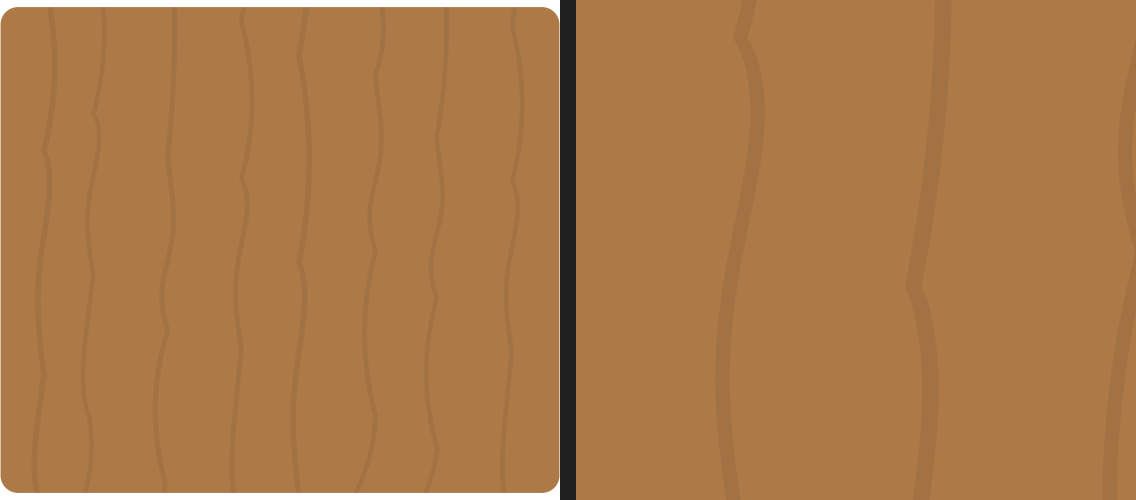
Left: the whole. Right: its middle third, enlarged.
Give the GLSL for this texture, as a Shadertoy shader.

```glsl
// Flat brown wooden panel with rounded corners and eight wavy vertical grain lines.

const vec2  CANVAS       = vec2(768.0, 687.0);  // design units, y counted downwards
const vec2  PANEL_CENTER = vec2(384.0, 343.5);
const vec2  PANEL_HALF   = vec2(383.25, 333.75);
const float PANEL_RADIUS = 24.0;

const vec3 PAPER = vec3(1.0);
const vec3 WOOD  = vec3(0.678, 0.475, 0.278);
const vec3 GRAIN = vec3(0.635, 0.447, 0.263);

const float HEAD_SLOPE = 0.16;    // lean above the first kink
const float SWAY       = 8.0;     // amplitude of the S-shaped stretch
const float TAIL_BEND  = 0.0021;  // curvature below the last kink

const int LINES = 8;
const float BASE_X[LINES] = float[](60.0, 128.0, 230.0, 331.0, 410.0, 515.0, 599.0, 702.0);
const float WIDTH[LINES]  = float[](7.6, 6.2, 7.0, 6.6, 7.6, 6.6, 6.4, 6.4);

// Heights of the four kinks of each line
const vec4 KINKS[LINES] = vec4[](
    vec4(-30, 208, 515, 702), vec4(-70, 157, 378, 572),
    vec4(-130, 212, 454, 660), vec4(30, 247, 478, 720),
    vec4(77, 361, 682, 990), vec4(-24, 102, 345, 571),
    vec4(-120, 187, 410, 617), vec4(35, 251, 484, 717));

// Upper bulge, late sway (0 or 1), drift of the last kink, tail slope
const vec4 STYLE[LINES] = vec4[](
    vec4(15, 0, 0, 0), vec4(15, 0, -6, 0.17),
    vec4(9.5, 1, -4, 0), vec4(14.5, 0, 0, 0),
    vec4(14, 0, 0, 0), vec4(11, 1, 0, -0.03),
    vec4(13.5, 1, 1, -0.14), vec4(14, 0, 0, 0));

// Arch of unit height on 0..1; a larger skew moves its peak later
float arch(float u, float skew) {
    float norm = pow(skew + 1.0, 1.0 + 1.0 / skew) / skew;
    return norm * u * (1.0 - pow(u, skew));
}

// Sideways offset of a grain line from its base at height y
float grainOffset(float y, vec4 kink, vec4 style) {
    bool late = style.y > 0.5;
    if (y < kink.x) return HEAD_SLOPE * (kink.x - y);
    if (y < kink.y) return style.x * arch((y - kink.x) / (kink.y - kink.x), 1.0);
    if (y < kink.z) {
        float u = (y - kink.y) / (kink.z - kink.y);
        return SWAY * sin(6.28319 * pow(u, late ? 1.36 : 0.72));
    }
    if (y < kink.w) {
        float u = (y - kink.z) / (kink.w - kink.z);
        float depth = late ? 15.0 : 13.0 + 0.5 * style.z;
        return style.z * u - depth * arch(u, late ? 1.0 : 4.0);
    }
    float t = y - kink.w;
    return style.z + style.w * t - TAIL_BEND * t * t;
}

float roundedBox(vec2 p, vec2 halfSize, float radius) {
    vec2 q = abs(p) - halfSize + radius;
    return length(max(q, 0.0)) + min(max(q.x, q.y), 0.0) - radius;
}

// Antialiased coverage of a signed distance
float coverage(float d, float pixel) {
    return clamp(0.5 - d / pixel, 0.0, 1.0);
}

void mainImage(out vec4 fragColor, in vec2 fragCoord) {
    vec2 uv = fragCoord / iResolution.xy;
    vec2 p = vec2(uv.x, 1.0 - uv.y) * CANVAS;
    float pixel = CANVAS.x / iResolution.x;

    // Grain lines
    float grain = 0.0;
    for (int i = 0; i < LINES; i++) {
        float x = BASE_X[i] + grainOffset(p.y, KINKS[i], STYLE[i]);
        grain = max(grain, coverage(abs(p.x - x) - 0.5 * WIDTH[i], pixel));
    }
    vec3 color = mix(WOOD, GRAIN, grain);

    // Panel on white
    float panel = roundedBox(p - PANEL_CENTER, PANEL_HALF, PANEL_RADIUS);
    color = mix(PAPER, color, coverage(panel, pixel));
    fragColor = vec4(color, 1.0);
}
```
